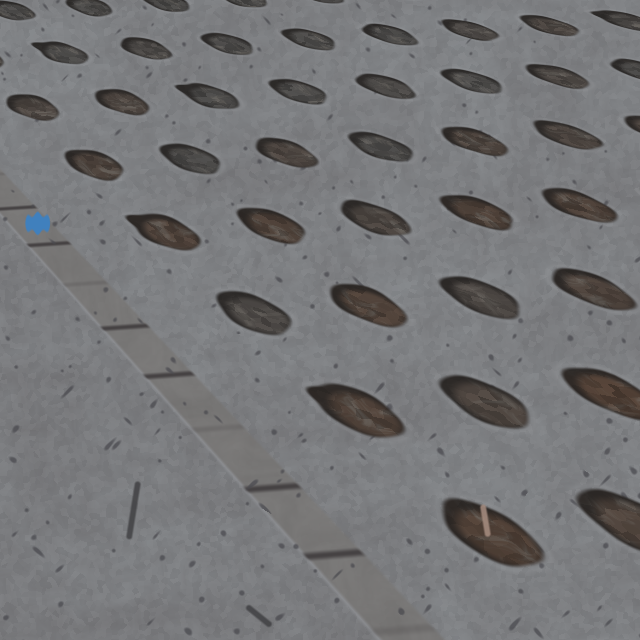
Give the GLSL for this texture, as a Shadertoy shader.

```glsl
// A concrete slab pierced by a lattice of round holes, seen at a slant, with a notched strip.
// A projective matrix maps the canvas to lattice units: one hole per cell, u to the right,
// v towards the viewer. Layered sines and cellular noise add stains, grit and debris.

// Columns: step between holes, step between rows, first hole; the last row is depth.
const mat3 LATTICE = mat3(0.1654, 0.0139, 0.005,
                          0.1003, -0.1717, -0.089,
                          0.2604, 0.638, 1.0);
const float HOLE_RADIUS = 0.245;
const float EDGE_BLUR = 0.02;
const float STRIP_LEFT = -1.35;
const float STRIP_RIGHT = -0.96;
const float NOTCH_STEP = 0.5;
const float NOTCH_OFFSET = 0.06;
const float NOTCH_HALF = 0.022;
const float GRIT_CELLS = 30.0;
const float GRIT_SHARE = 0.3;

const vec3 CONCRETE = vec3(0.510, 0.520, 0.532);
const vec3 STAIN = vec3(0.455, 0.455, 0.465);
const vec3 STRIP = vec3(0.465, 0.457, 0.450);
const vec3 SEAM = vec3(0.59, 0.60, 0.62);
const vec3 NOTCH = vec3(0.25, 0.235, 0.24);
const vec3 GRIT = vec3(0.29, 0.29, 0.31);
const vec3 WALL = vec3(0.145, 0.135, 0.13);
const vec3 FLOOR_GREY = vec3(0.29, 0.285, 0.28);
const vec3 FLOOR_BROWN = vec3(0.31, 0.245, 0.205);
const vec3 DEBRIS = vec3(0.40, 0.385, 0.365);
const vec3 TWIG = vec3(0.25, 0.25, 0.26);
const vec3 PALE_STICK = vec3(0.66, 0.56, 0.51);
const vec3 BLUE_CHIP = vec3(0.25, 0.50, 0.74);

vec2 hash2(vec2 p) {
    return fract(sin(vec2(dot(p, vec2(127.1, 311.7)), dot(p, vec2(269.5, 183.3)))) * 43758.5);
}

// Distance to the nearest scattered point, and a random number for that point.
vec2 cellular(vec2 p) {
    vec2 nearest = vec2(9.0, 0.0);
    for (int j = -1; j <= 1; j++)
    for (int i = -1; i <= 1; i++) {
        vec2 cell = floor(p) + vec2(i, j);
        float d = length(cell + hash2(cell) - p);
        if (d < nearest.x) nearest = vec2(d, hash2(cell + 57.0).x);
    }
    return nearest;
}

// Warped, rotated sines: soft blotches between -1 and 1.
float blotches(vec2 p) {
    float sum = 0.0, gain = 0.5;
    for (int i = 0; i < 4; i++) {
        p = mat2(0.8, 0.6, -0.6, 0.8) * p * 1.7 + 1.3;
        p += 0.7 * sin(p.yx * 1.3);
        sum += gain * sin(p.x) * sin(p.y);
        gain *= 0.7;
    }
    return sum;
}

float segment(vec2 p, vec2 a, vec2 b) {
    vec2 ab = b - a;
    return length(p - a - ab * clamp(dot(p - a, ab) / dot(ab, ab), 0.0, 1.0));
}

// Coverage of a shape from its signed distance.
float cover(float d, float blur) { return 1.0 - smoothstep(-blur, blur, d); }

void mainImage(out vec4 fragColor, in vec2 fragCoord) {
    vec2 p = fragCoord / iResolution.xy;
    vec3 ground = inverse(LATTICE) * vec3(p, 1.0);
    vec2 uv = ground.xy / ground.z;
    float nearness = ground.z;
    float blur = max(EDGE_BLUR, 0.5 * length(fwidth(uv)));
    float fine = max(0.0022, 1.0 / iResolution.y);

    // Stained concrete
    float stain = 0.34 + 0.35 * blotches(p * vec2(5.0, 8.0)) + 0.25 * blotches(p * 32.0);
    stain += 0.18 * cover(uv.x - STRIP_LEFT, blur);
    vec3 color = mix(CONCRETE, STAIN, clamp(stain, 0.0, 1.0));
    color += 0.035 * (cellular(p * 110.0).y - 0.5);

    // Strip with a pale seam; every third notch is worn away
    float strip = cover(abs(uv.x - 0.5 * (STRIP_LEFT + STRIP_RIGHT))
                        - 0.5 * (STRIP_RIGHT - STRIP_LEFT), blur);
    color = mix(color, STRIP + 0.02 * blotches(p * 20.0), 0.8 * strip);
    color = mix(color, SEAM, 0.6 * cover(abs(uv.x - STRIP_LEFT) - 0.012, blur));
    float along = (uv.y - NOTCH_OFFSET) / NOTCH_STEP;
    float index = round(along);
    float notch = cover(abs(along - index) * NOTCH_STEP - NOTCH_HALF, blur);
    float wear = mod(index, 3.0) == 1.0 ? 0.2 : 0.9;
    color = mix(color, NOTCH, notch * strip * wear);

    // Scattered grit, larger towards the viewer
    vec2 grit = cellular(p * GRIT_CELLS + 0.25 * sin(p.yx * 90.0));
    float gritSize = (0.06 + 0.22 * grit.y) * clamp(nearness, 0.6, 1.4);
    color = mix(color, GRIT, 0.75 * step(grit.y, GRIT_SHARE) * cover(grit.x - gritSize, 0.07));

    // Holes: slightly uneven rims, some with a chipped far corner
    vec2 cell = vec2(max(round(uv.x), 0.0), round(uv.y));
    vec2 q = uv - cell;
    vec2 chance = hash2(cell + 11.0);
    float angle = atan(q.y, q.x);
    float radius = HOLE_RADIUS + 0.008 * sin(3.0 * angle + 6.3 * chance.x)
                 + 0.006 * sin(5.0 * angle + 6.3 * chance.y);
    float corner = max(dot(normalize(q + 1e-5), vec2(-0.707)), 0.0);
    radius += 0.08 * step(0.78, chance.x) * pow(corner, 20.0);
    float rim = length(q) - radius;
    color += 0.035 * cover(abs(rim - 0.035) - 0.01, 0.03);

    // Inside: dark wall at the far side, littered floor
    float litter = 0.5 + 0.5 * blotches(uv * 8.0 + chance * 20.0);
    float lumps = cellular(uv * 13.0).y;
    vec3 inside = mix(FLOOR_GREY, FLOOR_BROWN, clamp(chance.y * 0.8 + 0.15 * cell.y, 0.0, 1.0));
    inside = mix(inside, DEBRIS, 0.65 * smoothstep(0.45, 0.95, litter));
    inside *= 0.82 + 0.3 * lumps;
    float bottom = cover(length(q - vec2(0.015, 0.04)) - 0.205, 0.045);
    inside = mix(WALL, inside, 0.2 + 0.8 * bottom);
    color = mix(color, inside, cover(rim, blur));

    // Loose twigs, a pale stick and a blue chip
    float twig = min(segment(p, vec2(0.215, 0.243), vec2(0.202, 0.162)),
                     segment(p, vec2(0.389, 0.050), vec2(0.420, 0.025)));
    color = mix(color, TWIG, 0.85 * cover(twig - 0.0045, fine));
    float stick = segment(p, vec2(0.755, 0.207), vec2(0.762, 0.166));
    color = mix(color, PALE_STICK, 0.85 * cover(stick - 0.0045, fine));
    float chip = length((p - vec2(0.059, 0.651)) * vec2(0.8, 1.0)) - 0.015;
    color = mix(color, BLUE_CHIP, cover(chip + 0.003 * sin(p.x * 400.0), fine));

    fragColor = vec4(color, 1.0);
}
```
